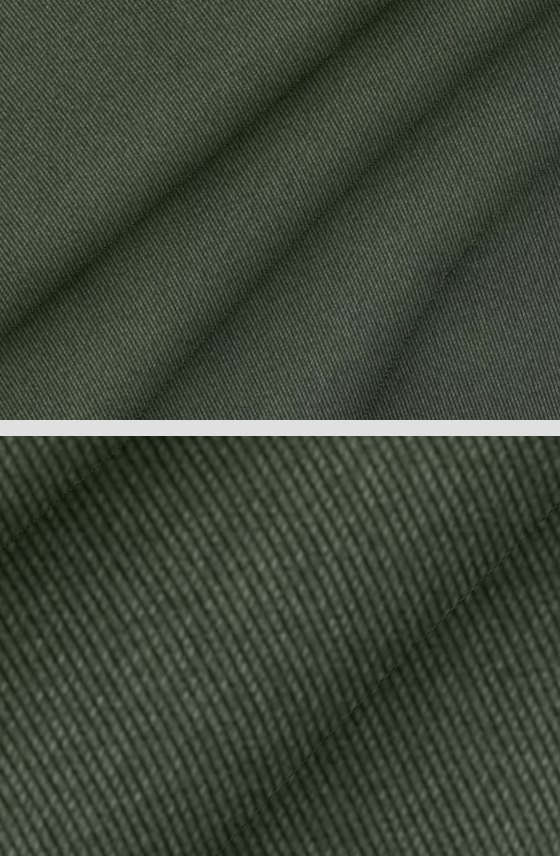
Top: the whole. Bottom: its middle third, enlarged.
This texture is drawn by a WebGL 1 fragment shader. Its source:

```glsl
precision highp float;
// Dark olive ribbed cloth lying in three soft diagonal folds.

uniform vec2 u_resolution;

#define RIBS 96.0          // ribs per canvas height, across the rib
#define ROWS 122.0         // stitches per canvas height, along the rib
#define RIB_ANGLE 0.88     // downward slope of the ribs, radians
#define RIB_TURN 0.12      // how much steeper the ribs run past each fold
#define RIB_DEPTH 0.16     // groove contrast
#define STITCH_DEPTH 0.06  // contrast of the stitches on a rib
#define WEAR 0.11          // brightness variation between stitches
#define GRAIN 0.095        // contrast of the fibre grain
#define CLOTH_LIGHT 0.262  // brightness of the flat cloth
#define TINT vec3(0.0, 0.030, -0.020)

float hash(vec2 cell) {
    vec3 q = fract(vec3(cell.xyx) * 0.1031);
    q += dot(q, q.yzx + 33.33);
    return fract((q.x + q.y) * q.z);
}

float valueNoise(vec2 p) {
    vec2 cell = floor(p);
    vec2 t = fract(p);
    t = t * t * (3.0 - 2.0 * t);
    float low = mix(hash(cell), hash(cell + vec2(1.0, 0.0)), t.x);
    float high = mix(hash(cell + vec2(0.0, 1.0)), hash(cell + 1.0), t.x);
    return mix(low, high, t.y);
}

float cloudNoise(vec2 p) {
    float sum = 0.0;
    float weight = 0.5;
    for (int octave = 0; octave < 3; octave++) {
        sum += weight * valueNoise(p);
        p = p * 2.1 + 7.3;
        weight *= 0.5;
    }
    return sum / 0.875;
}

// Signed distance to the parabola y = a + b x + c x^2, positive above it.
float curveDistance(vec2 p, vec3 abc) {
    float height = abc.x + p.x * (abc.y + p.x * abc.z);
    float slope = abc.y + 2.0 * abc.z * p.x;
    return (p.y - height) / sqrt(1.0 + slope * slope);
}

// Adds the shade of one fold and bends the ribs that run over it.
void addFold(vec2 p, vec3 curve, float depth, float pixel,
             inout float shade, inout float ribShift) {
    float d = curveDistance(p, curve);
    float above = smoothstep(-pixel, pixel, d);
    float outer = max(d, 0.0);
    float under = max(-d, 0.0);

    float turning = 0.92 * exp(-pow(outer / 0.054, 1.3));
    float castShadow = 1.12 * exp(-pow(under / 0.068, 1.1));
    float ridge = exp(-pow((d - 0.125) / 0.075, 2.0));

    shade += 0.020 * ridge - depth * mix(castShadow, turning, above);
    ribShift += mix(0.0045 + RIB_TURN * under,
                    0.026 * exp(-outer / 0.1), above);
}

void main() {
    vec2 p = gl_FragCoord.xy / u_resolution.y;
    float pixel = 1.0 / u_resolution.y;

    // Large folds, from the upper left to the lower right
    float shade = 0.0;
    float ribShift = 0.0;
    addFold(p, vec3(0.193, 0.861, 0.0), 0.128, pixel, shade, ribShift);
    addFold(p, vec3(-0.410, 1.333, -0.204), 0.102, pixel, shade, ribShift);
    addFold(p, vec3(-2.697, 4.285, -1.344), 0.080, pixel, shade, ribShift);

    // Ribs, slightly uneven in their course
    vec2 along = vec2(cos(RIB_ANGLE), -sin(RIB_ANGLE));
    vec2 across = vec2(-along.y, along.x);
    float drift = 0.004 * (cloudNoise(p * 9.0) - 0.5);
    float ribCoord = (dot(p, across) + ribShift + drift) * RIBS;
    float rib = pow(0.5 - 0.5 * cos(6.2832 * ribCoord), 0.65);

    // Stitches, staggered from rib to rib
    float ribIndex = floor(ribCoord);
    float rowCoord = dot(p, along) * ROWS + 0.5 * ribIndex
                   + 0.45 * fract(ribCoord);
    float stitch = 0.5 - 0.5 * cos(6.2832 * rowCoord);
    float stitchSeed = hash(vec2(ribIndex, floor(rowCoord)) + 211.0);

    // Fibre grain, pale lint and broad mottling
    float grain = valueNoise(p * 260.0 + 17.0) - 0.5;
    float lint = smoothstep(0.99, 1.0, stitchSeed) * rib * stitch;
    float mottle = cloudNoise(p * 6.0 + 3.0) - 0.5;

    float relief = RIB_DEPTH * (rib - 0.58)
                 + STITCH_DEPTH * rib * (stitch - 0.5)
                 + WEAR * rib * stitch * (stitchSeed - 0.5)
                 + GRAIN * grain + 0.04 * lint;
    float ribDetail = 1.0 - smoothstep(0.35, 0.65, RIBS * pixel);
    float lit = clamp(1.0 + 3.2 * shade, 0.55, 1.05);
    float light = CLOTH_LIGHT + shade + 0.03 * mottle
                + relief * lit * mix(0.4, 1.0, ribDetail);

    // Olive in the upper left, greyer towards the lower right
    float olive = smoothstep(0.9, -0.5, p.x - p.y) + 0.8 * mottle;
    vec3 color = vec3(light) + TINT * mix(0.85, 1.2, olive);
    gl_FragColor = vec4(clamp(color, 0.0, 1.0), 1.0);
}
```
